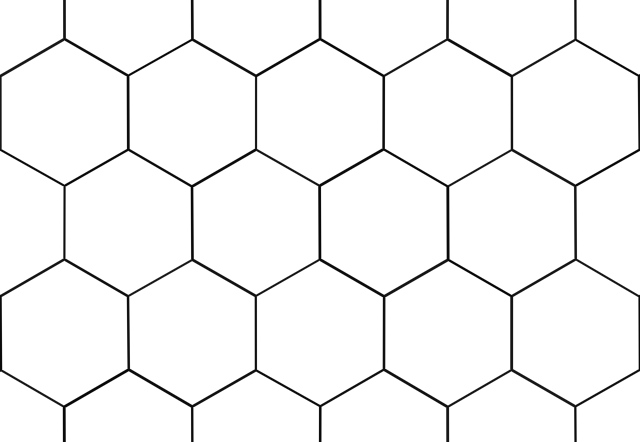
This pattern is drawn by a WebGL 2 fragment shader. Its source:

```glsl
#version 300 es
precision highp float;

uniform vec2 u_resolution;
out vec4 outColor;

const vec3 PAPER = vec3(1.0);
const vec3 INK = vec3(0.02);

// All lengths are fractions of the canvas width.
const float HALF_PITCH = 0.0998;
const float HALF_SIDE = 0.0574;
const float LINE_WIDTH = 0.0037;
const float WOBBLE = 0.0006;

float hash(vec2 p) {
    return fract(sin(dot(p, vec2(127.1, 311.7))) * 43758.5453);
}

// Nearest point of a rectangular lattice.
vec2 snapTo(vec2 q, vec2 offset, vec2 period) {
    return round((q - offset) / period) * period + offset;
}

// Centre of the hexagon around q, in half pitches and half sides.
vec2 hexCentre(vec2 q, vec2 unit) {
    vec2 period = vec2(2.0, 6.0);
    vec2 even = snapTo(q, vec2(0.0), period);
    vec2 odd = snapTo(q, vec2(1.0, 3.0), period);
    return length((q - even) * unit) < length((q - odd) * unit) ? even : odd;
}

vec2 hexCorner(vec2 centre, float index) {
    float angle = radians(60.0) * index;
    return centre + round(vec2(1.1547 * sin(angle), 2.0 * cos(angle)));
}

// Corner on the canvas, moved slightly off the regular grid.
vec2 drawnCorner(vec2 corner, vec2 unit, float wobble) {
    vec2 shift = vec2(hash(corner), hash(corner + 37.0)) - 0.5;
    return corner * unit + 2.0 * wobble * shift;
}

float segmentDistance(vec2 p, vec2 a, vec2 b) {
    vec2 ab = b - a;
    float t = clamp(dot(p - a, ab) / dot(ab, ab), 0.0, 1.0);
    return length(p - a - ab * t);
}

// Ink coverage of the six edges, each with its own weight.
float hexInk(vec2 p, vec2 unit, float width, float pixel) {
    vec2 centre = hexCentre(p / unit, unit);
    float ink = 0.0;
    for (int i = 0; i < 6; i++) {
        vec2 a = hexCorner(centre, float(i));
        vec2 b = hexCorner(centre, float(i + 1));
        float d = segmentDistance(p, drawnCorner(a, unit, WOBBLE), drawnCorner(b, unit, WOBBLE));
        float weight = mix(0.85, 1.2, hash(a + b + 11.0));
        float strength = mix(0.93, 1.0, hash(a + b + 53.0));
        float edge = 0.5 * width * weight - d;
        ink = max(ink, strength * smoothstep(-0.7 * pixel, 0.7 * pixel, edge));
    }
    return ink;
}

void main() {
    float pixel = 1.0 / u_resolution.x;
    vec2 unit = vec2(HALF_PITCH, HALF_SIDE);
    vec2 p = (gl_FragCoord.xy - 0.5 * u_resolution) * pixel;

    // The middle row is shifted by half a hexagon.
    p -= vec2(HALF_PITCH, -0.003);

    float ink = hexInk(p, unit, LINE_WIDTH, pixel);
    outColor = vec4(mix(PAPER, INK, ink), 1.0);
}
```
